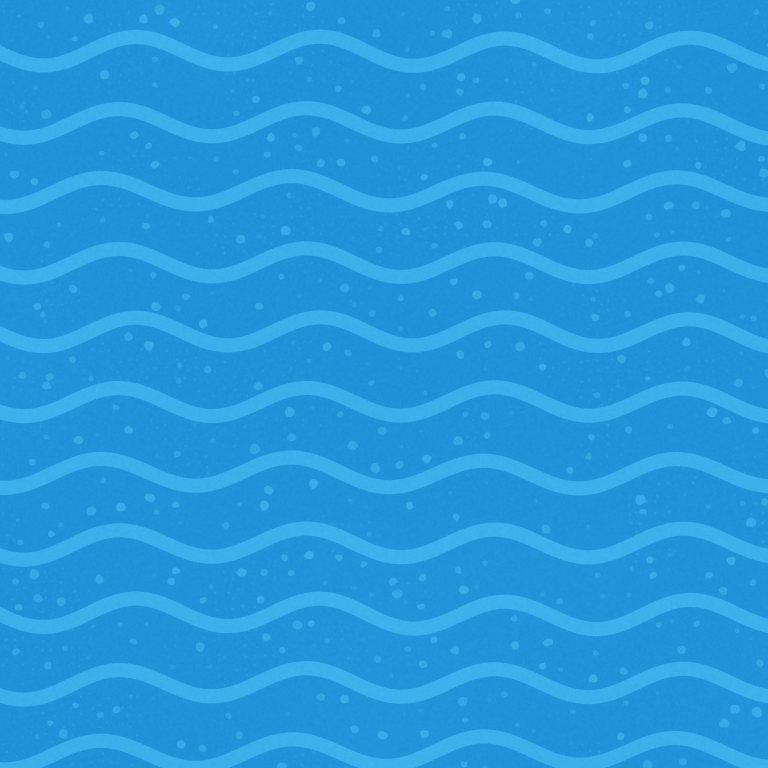
This pattern is drawn by a WebGL 2 fragment shader. Its source:

```glsl
#version 300 es
precision highp float;
// Stacked light-blue wave lines on a blue ground, with hand-cut dots and faint specks between them.

uniform vec2 u_resolution;
out vec4 fragColor;

const float TAU = 6.2831853;

const vec3 WATER = vec3(0.127, 0.575, 0.85);
const vec3 WAVE_COLOR = vec3(0.235, 0.69, 0.92);
const vec3 DOT_COLOR = vec3(0.24, 0.68, 0.905);

const int LINE_COUNT = 11;
const float LINE_BOTTOM = 0.0195;    // mean height of the lowest line
const float LINE_SPACING = 0.0912;
const float LINE_HALF_WIDTH = 0.0092;
const float WAVE_LENGTH = 0.245;
const float WAVE_HEIGHT = 0.0182;
const float FIRST_CREST = 0.154;
const float DRIFT_LEFT = 0.026;      // sideways sway of lines at the left edge
const float DRIFT_RIGHT = 0.007;     // and at the right edge
const float WOBBLE = 0.009;

const float DOT_CELL = 0.036;
const float DOT_CHANCE = 0.68;
const float DOT_MIN = 0.0022;
const float DOT_MAX = 0.0066;
const float DOT_ROUGHNESS = 0.0022;
const float SPECK_CELL = 0.0125;
const float SPECK_OPACITY = 0.32;
const float GRAIN = 0.016;

// Integer hash giving three values in 0..1
vec3 hash3(ivec3 cell) {
    uvec3 v = uvec3(cell) * 1664525u + 1013904223u;
    v.x += v.y * v.z; v.y += v.z * v.x; v.z += v.x * v.y;
    v ^= v >> 16u;
    v.x += v.y * v.z; v.y += v.z * v.x; v.z += v.x * v.y;
    return vec3(v >> 8u) / 16777216.0;
}

float noise(vec2 p) {
    ivec3 c = ivec3(ivec2(floor(p)), 7);
    vec2 f = fract(p);
    f = f * f * (3.0 - 2.0 * f);
    float low = mix(hash3(c).x, hash3(c + ivec3(1, 0, 0)).x, f.x);
    float high = mix(hash3(c + ivec3(0, 1, 0)).x, hash3(c + ivec3(1, 1, 0)).x, f.x);
    return mix(low, high, f.y);
}

// Height of one wave line at x; the crests sway over every four lines
float lineHeight(int line, float x) {
    float sway = cos(TAU * float(line - 2) / 4.0) * mix(DRIFT_LEFT, DRIFT_RIGHT, x);
    float crest = cos(TAU * (x - FIRST_CREST - sway) / WAVE_LENGTH);
    float wobble = (noise(vec2(x * 3.0, float(line) * 5.0 + 0.5)) - 0.5) * WOBBLE;
    return LINE_BOTTOM + LINE_SPACING * float(line) + WAVE_HEIGHT * crest + wobble;
}

float waveMask(vec2 p, int band, float px) {
    float mask = 0.0;
    for (int i = -1; i <= 2; i++) {
        int line = band + i;
        if (line < 0 || line >= LINE_COUNT) continue;
        float y = lineHeight(line, p.x);
        float slope = (lineHeight(line, p.x + 0.002) - y) / 0.002;
        float d = abs(p.y - y) / sqrt(1.0 + slope * slope) - LINE_HALF_WIDTH;
        mask = max(mask, 1.0 - smoothstep(-px, px, d));
    }
    return mask;
}

// Two rows of scattered dots follow each gap between lines
float dotMask(vec2 p, int band, float px) {
    float mask = 0.0;
    float rough = (noise(p * 210.0) - 0.5) * DOT_ROUGHNESS;
    int column = int(floor(p.x / DOT_CELL));
    for (int b = band - 1; b <= band + 1; b++)
    for (int c = column - 1; c <= column + 1; c++)
    for (int row = 0; row < 2; row++) {
        ivec3 cell = ivec3(c + 50, b + 20, row + 3);
        vec3 place = hash3(cell);
        vec3 look = hash3(cell + ivec3(311, 97, 40));
        if (look.x > DOT_CHANCE) continue;
        float x = (float(c) + mix(0.15, 0.85, place.x)) * DOT_CELL;
        float t = mix(0.23, 0.47, place.y) + 0.3 * float(row);
        float y = mix(lineHeight(b, x), lineHeight(b + 1, x), t);
        float radius = mix(DOT_MIN, DOT_MAX, look.y);
        float d = length((p - vec2(x, y)) * vec2(1.0, mix(0.95, 1.15, place.z))) - radius + rough;
        float opacity = mix(0.35, 0.95, smoothstep(0.0, 0.6, look.y)) * mix(0.7, 1.0, look.z);
        mask = max(mask, opacity * (1.0 - smoothstep(-px, px, d)));
    }
    return mask;
}

// Tiny faint specks gathered in loose patches
float speckMask(vec2 p, float px) {
    vec2 cell = floor(p / SPECK_CELL);
    vec3 h = hash3(ivec3(ivec2(cell), 77));
    vec2 centre = (cell + mix(vec2(0.2), vec2(0.8), h.xy)) * SPECK_CELL;
    float radius = mix(0.0006, 0.0018, h.z * h.z);
    float d = length(p - centre) - radius + (noise(p * 420.0) - 0.5) * 0.0015;
    float patches = smoothstep(0.4, 0.75, noise(p * 13.0 + 30.0));
    return SPECK_OPACITY * patches * (1.0 - smoothstep(-px, px, d));
}

void main() {
    float size = min(u_resolution.x, u_resolution.y);
    vec2 p = gl_FragCoord.xy / size;
    float px = 0.75 / size;
    int band = int(floor((p.y - LINE_BOTTOM) / LINE_SPACING));

    vec3 color = mix(WATER, DOT_COLOR, max(speckMask(p, px), dotMask(p, band, px)));
    color = mix(color, WAVE_COLOR, waveMask(p, band, px));

    // Soft tonal drift and paper grain
    color += (noise(p * 4.0) - 0.5) * 0.012 + (noise(p * 380.0) - 0.5) * GRAIN;
    fragColor = vec4(color, 1.0);
}
```
